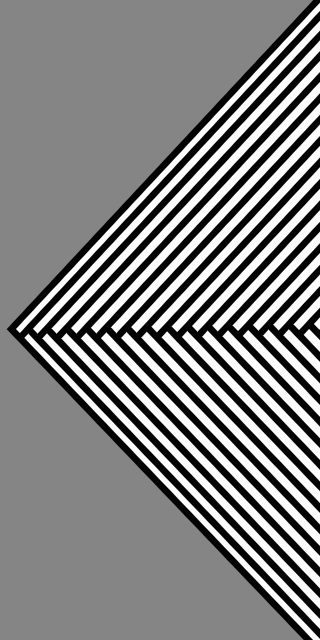
A Shadertoy shader for this background:

```glsl
// A wedge of black and white herringbone stripes opening rightward on flat grey.
// Two slanted distances, one from each edge of the wedge, act as coordinates;
// a loop lays one white bar per arm, each ending against a bar of the other arm.

// Distance from the wedge edge to the start of stripe k; the first are tighter.
float stripeStart(float k) {
    return 0.0457 * k - 0.015 * (1.0 - exp(-k / 1.5));
}

// Signed depth inside a bar that is endless in one direction.
float barDepth(float across, float low, float high, float along, float tip) {
    return min(min(across - low, high - across), along - tip);
}

float coverage(float depth) {
    return clamp(0.5 + depth * iResolution.x, 0.0, 1.0);
}

void mainImage(out vec4 fragColor, in vec2 fragCoord) {
    vec2 p = fragCoord / iResolution.x - vec2(0.0208, 0.9714);

    // Depths inside the upper and lower edges, measured from the apex
    float upper = dot(p, vec2(0.7317, -0.6817));
    float lower = dot(p, vec2(0.723, 0.691)) / 1.02;

    // White bars of both arms
    const float blackWidth = 0.0208;
    float white = 0.0;
    for (int i = 0; i < 18; i++) {
        float k = float(i);
        float low = stripeStart(k) + blackWidth;
        float high = stripeStart(k + 1.0);
        float upperBar = barDepth(upper, low, high, lower, low);
        float lowerBar = barDepth(lower, low, high, upper, high + blackWidth);
        white = max(white, coverage(max(upperBar, lowerBar)));
    }

    // Black wedge with its bars over the grey ground
    vec3 stripes = mix(vec3(0.01), vec3(0.99), white);
    vec3 color = mix(vec3(0.52), stripes, coverage(min(upper, lower)));
    fragColor = vec4(color, 1.0);
}
```
